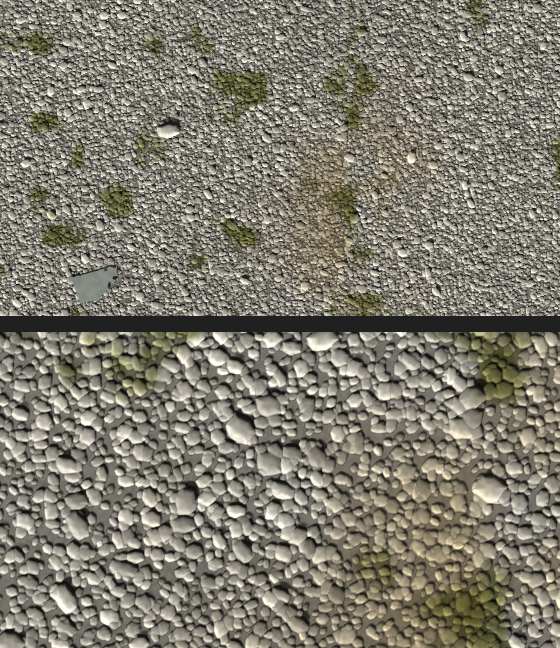
Top, the full canvas; bottom, a detail of the centre.
Give the GLSL for this texture, as a WebGL 2 fragment shader.

```glsl
#version 300 es
precision highp float;
// Sunlit gravel seen from above: layers of jittered, faceted stones form a
// height field, which is lit from the lower left and casts short shadows.
// Noise adds sandy and mossy patches; a flat slab and two rocks lie on top.

uniform vec2 u_resolution;
out vec4 fragColor;

const vec2 TO_LIGHT = vec2(-0.45, -0.893);
const vec3 STONE_TINT = vec3(1.0, 0.977, 0.912);
const vec3 SAND_TINT = vec3(1.04, 0.96, 0.79);
const vec3 MOSS_TINT = vec3(0.62, 0.64, 0.42);
const vec3 SLAB_COLOR = vec3(0.51, 0.54, 0.51);

float hash(vec2 p) {
  return fract(sin(dot(p, vec2(127.1, 311.7))) * 43758.5);
}

vec2 hash2(vec2 p) {
  return vec2(hash(p), hash(p + 19.7));
}

float noise(vec2 p) {
  vec2 i = floor(p), f = fract(p);
  f = f * f * (3.0 - 2.0 * f);
  return mix(mix(hash(i), hash(i + vec2(1, 0)), f.x),
             mix(hash(i + vec2(0, 1)), hash(i + vec2(1, 1)), f.x), f.y);
}

float fbm(vec2 p) {
  float sum = 0.0, amp = 0.5;
  for (int i = 0; i < 4; i++) {
    sum += amp * noise(p);
    p = p * 2.03 + 7.1;
    amp *= 0.5;
  }
  return sum / 0.9375;
}

vec2 higher(vec2 a, vec2 b) {
  return a.x > b.x ? a : b;
}

// One faceted dome; returns height and tone.
vec2 stone(vec2 d, float angle, float stretch, float radius, float tone) {
  float c = cos(angle), s = sin(angle);
  d = mat2(c, -s, s, c) * d;
  d.y *= stretch;
  float facet = max(max(abs(d.x), abs(d.y)), 0.75 * abs(d.x + d.y));
  float t = min(mix(length(d), facet, 0.6) / radius, 1.0);
  return vec2(0.6 * radius * (1.0 - t * t * t), tone);
}

// Scattered stones, one candidate per cell.
vec2 stoneLayer(vec2 p, float scale, float density, float seed) {
  vec2 q = p * scale, cell = floor(q), best = vec2(0.0, 0.5);
  for (int y = -1; y <= 1; y++)
    for (int x = -1; x <= 1; x++) {
      vec2 id = cell + vec2(x, y);
      vec2 place = hash2(id + seed), kind = hash2(id + seed + 57.3);
      if (fract(kind.x * 7.31 + place.y) > density) continue;
      float tone = mix(0.52, 0.86, kind.y * kind.y * 0.5 + place.x * 0.5);
      best = higher(best, stone(q - id - place, kind.x * 6.283,
                                1.0 + 0.55 * place.y, mix(0.38, 0.64, kind.y), tone));
    }
  return vec2(best.x / scale, best.y);
}

vec2 relief(vec2 p, float sand) {
  vec2 top = stoneLayer(p, 92.0, 0.95, 3.0);
  vec2 mid = stoneLayer(p, 58.0, 0.8, 41.0);
  mid.x *= 1.0 - 0.5 * sand;
  top = higher(top, mid);
  top = higher(top, stoneLayer(p, 36.0, 0.13 - 0.07 * sand, 83.0));
  top = higher(top, stone(p - vec2(0.533, 0.588), 0.35, 1.5, 0.038, 0.74));
  return higher(top, stone(p - vec2(1.303, 0.502), 1.5, 1.4, 0.021, 0.92));
}

// Signed distance to the slab, built from five half planes.
float slabDistance(vec2 p) {
  vec2 d = p - vec2(0.295, 0.105);
  float edge = max(dot(d, vec2(-0.277, 0.961)) - 0.034, dot(d, vec2(-0.95, -0.31)) - 0.062);
  edge = max(edge, dot(d, vec2(0.72, -0.69)) - 0.047);
  edge = max(edge, max(dot(d, vec2(0.1, -0.99)) - 0.058, d.x - 0.075));
  return edge + 0.006 * (noise(p * 70.0) - 0.5);
}

vec3 shade(vec2 p) {
  // Patches of sand and moss
  vec2 away = (p - vec2(1.14, 0.32)) / vec2(0.24, 0.34);
  float sand = exp(-dot(away, away)) * smoothstep(0.3, 0.65, fbm(p * 6.0));
  float moss = smoothstep(0.64, 0.78, fbm(p * 8.0 + 31.0));

  // Slope towards the light and cast shadows
  vec2 top = relief(p, sand);
  float stepSize = 0.0025;
  float slope = (top.x - relief(p + TO_LIGHT * stepSize, sand).x) / stepSize;
  float shadow = 0.0, reach = 0.005;
  for (int i = 0; i < 3; i++) {
    float blocker = relief(p + TO_LIGHT * reach, sand).x;
    shadow = max(shadow, smoothstep(0.0, 0.0025, blocker - top.x - 0.4 * reach));
    reach *= 2.3;
  }
  float light = 0.88 + 0.5 * clamp(slope, -1.0, 0.9);
  light *= mix(0.55, 1.0, smoothstep(0.0, 0.0035, top.x)) * (1.0 - 0.62 * shadow);
  float grain = 0.92 + 0.16 * noise(p * 260.0);
  vec3 color = top.y * light * grain * STONE_TINT;
  color *= 0.93 + 0.14 * fbm(p * 3.0 + 5.0);
  color = mix(color, (0.06 + 0.85 * color) * SAND_TINT, sand);
  color = mix(color, color * MOSS_TINT, moss);

  // Flat slab with chipped spots and a thin shadow
  float slab = slabDistance(p);
  color *= 1.0 - 0.6 * smoothstep(0.003, -0.003, slabDistance(p + TO_LIGHT * 0.007));
  float chips = smoothstep(0.68, 0.8, noise(p * 75.0)) * smoothstep(0.31, 0.35, p.x);
  vec3 slabColor = SLAB_COLOR * (0.9 + 0.2 * fbm(p * 60.0)) * (1.0 - 0.75 * chips);
  return mix(color, slabColor, smoothstep(0.002, -0.002, slab));
}

void main() {
  // Two samples per pixel smooth the stone edges.
  vec2 offset = vec2(0.25, 0.2);
  vec3 color = shade((gl_FragCoord.xy + offset) / u_resolution.y)
             + shade((gl_FragCoord.xy - offset) / u_resolution.y);
  fragColor = vec4(clamp(0.5 * color, 0.03, 1.0), 1.0);
}
```
